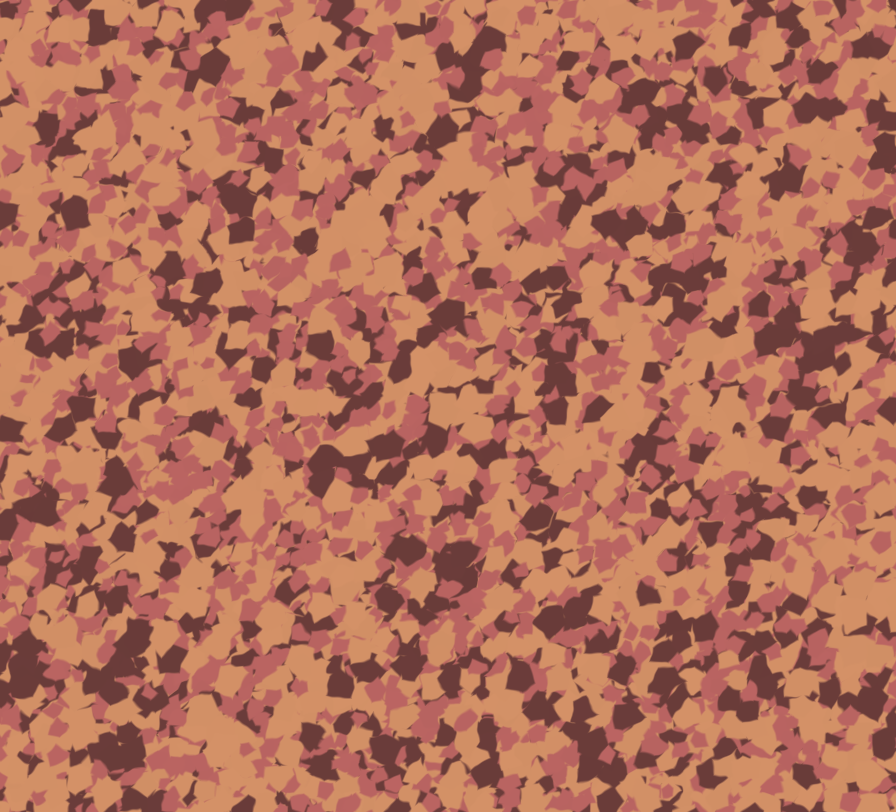
Reproduce this texture procedurally as a Shadertoy shader.

```glsl
// Terrazzo of overlapping angular chips in tan, rose and dark brown.

vec3 hash3(vec3 p) {
    p = fract(p * vec3(0.1031, 0.1030, 0.0973));
    p += dot(p, p.yxz + 33.33);
    return fract((p.xxy + p.yxx) * p.zyx);
}

float gradientDot(vec2 corner, vec2 offset, float seed) {
    vec2 gradient = hash3(vec3(corner, seed)).xy * 2.0 - 1.0;
    return dot(gradient, offset);
}

float gradientNoise(vec2 p, float seed) {
    vec2 i = floor(p), f = p - i;
    vec2 u = f * f * f * (f * (f * 6.0 - 15.0) + 10.0);
    vec2 e = vec2(1, 0);
    return mix(
        mix(gradientDot(i, f, seed), gradientDot(i + e, f - e, seed), u.x),
        mix(gradientDot(i + e.yx, f - e.yx, seed), gradientDot(i + 1.0, f - 1.0, seed), u.x),
        u.y);
}

// Irregular five-sided chip: intersection of randomly placed half planes
float chipDistance(vec2 p, float radius, vec3 id, float turn) {
    float d = length(p) - 1.45 * radius;
    for (int side = 0; side < 5; side++) {
        vec3 h = hash3(id + vec3(17.3, 5.1, 41.7) * float(side + 1));
        float angle = 6.2832 * (turn + (float(side) + 0.6 * h.x) / 5.0);
        d = max(d, dot(p, vec2(cos(angle), sin(angle))) - radius * mix(0.65, 1.08, h.y));
    }
    return d;
}

void mainImage(out vec4 fragColor, in vec2 fragCoord) {
    vec3 tan_ = vec3(0.825, 0.565, 0.400);
    vec3 rose = vec3(0.725, 0.390, 0.380);
    vec3 dark = vec3(0.415, 0.235, 0.225);

    vec2 uv = fragCoord / iResolution.y;
    float soft = max(0.0016, 0.7 / iResolution.y);

    // Slightly rough outlines
    vec2 warped = uv + 0.004 * vec2(gradientNoise(uv * 75.0, 201.0),
                                    gradientNoise(uv * 75.0, 307.0));

    // Chips piled layer on layer, gaps left dark
    vec3 color = dark;
    for (int layer = 0; layer < 9; layer++) {
        float seed = float(layer) * 13.7 + 3.0;
        vec2 grid = warped / 0.034 + 50.0 + hash3(vec3(seed)).xy;
        vec2 cell = floor(grid);

        for (int j = -1; j <= 1; j++)
        for (int i = -1; i <= 1; i++) {
            vec3 id = vec3(cell + vec2(i, j), seed);
            vec3 place = hash3(id);
            vec3 kind = hash3(id + 71.9);

            // Rose chips are smaller but more numerous
            bool isRose = kind.x < 0.48;
            vec3 chip = isRose ? rose : kind.x < 0.83 ? tan_ : dark;
            float radius = (isRose ? 0.0105 : 0.0165) * mix(0.78, 1.2, kind.y);

            // Mild stretch along the rising diagonal
            vec2 p = (grid - id.xy - place.xy) * 0.034;
            p -= 0.07 * (p.x + p.y);
            if (length(p) > 1.45 * radius + soft) continue;

            float d = chipDistance(p, radius, id, place.z);
            chip *= 1.0 + 0.02 * (kind.z - 0.5);
            color = mix(color, chip, smoothstep(soft, -soft, d));
        }
    }
    fragColor = vec4(color, 1.0);
}
```
